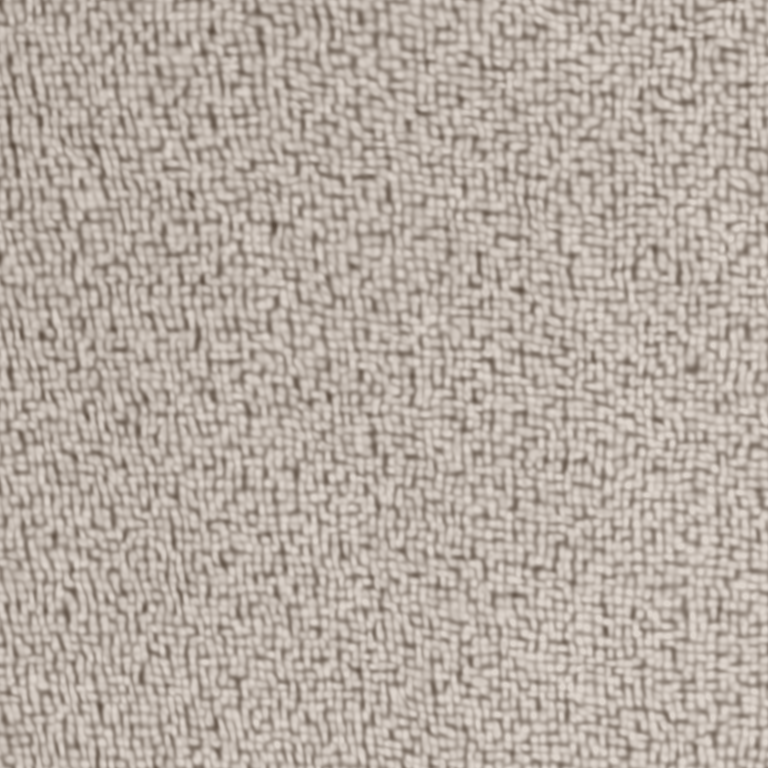
Write a WebGL 2 fragment shader that draws this texture.

```glsl
#version 300 es
precision highp float;
// Draws soft beige woven cloth with plump, uneven threads and brown gaps.

uniform vec2 u_resolution;
out vec4 fragColor;

const vec3 GAP_COLOR = vec3(0.44, 0.388, 0.343);
const vec3 THREAD_COLOR = vec3(0.83, 0.793, 0.76);
const vec2 THREAD_COUNT = vec2(75.0, 73.0);

float hash(vec2 p) {
    return fract(sin(dot(p, vec2(127.1, 311.7))) * 43758.5453);
}

vec2 hash2(vec2 p) {
    return vec2(hash(p), hash(p + 57.3));
}

float valueNoise(vec2 p) {
    vec2 cell = floor(p);
    vec2 f = fract(p);
    f = f * f * (3.0 - 2.0 * f);
    float low = mix(hash(cell), hash(cell + vec2(1.0, 0.0)), f.x);
    float high = mix(hash(cell + vec2(0.0, 1.0)), hash(cell + 1.0), f.x);
    return mix(low, high, f.y);
}

// Signed noise pair, used to bend the threads.
vec2 bend(vec2 p) {
    return vec2(valueNoise(p), valueNoise(p + 31.7)) - 0.5;
}

// Openness between the soft grains: 0 on a thread, towards 1 in a gap.
float gapDepth(vec2 p, float upright) {
    vec2 cell = floor(p);
    float open = 1.0;
    for (int j = -1; j <= 1; j++) {
        for (int i = -1; i <= 1; i++) {
            vec2 id = cell + vec2(i, j);
            vec2 center = id + 0.5 + (hash2(id) - 0.5) * 0.42;
            // Over and under threads alternate in direction.
            float over = mod(id.x + id.y, 2.0) - 0.5;
            float stretch = exp(upright + 0.24 * over + (hash(id + 13.9) - 0.5) * 0.4);
            vec2 d = (p - center) * vec2(stretch, 1.0 / stretch);
            float fullness = mix(0.82, 0.98, hash(id + 91.4));
            open *= 1.0 - fullness * exp(-4.1 * dot(d, d));
        }
    }
    return open;
}

// Thread coordinates: leaning columns at left, sagging rows at right.
vec2 weaveCoords(vec2 uv) {
    float side = smoothstep(0.0, 0.9, uv.x);
    vec2 p = uv + vec2(0.16 * (uv.y - 0.5) * (1.0 - side), 0.06 * uv.x * side);
    p += bend(uv * 7.0) * 0.008 + bend(uv * 28.0 + 8.0) * 0.006;
    return p * THREAD_COUNT;
}

// Broad light falloff plus faint diagonal creases.
float shading(vec2 uv) {
    float falloff = dot(uv - 0.5, vec2(0.10, -0.07));
    vec2 along = vec2(dot(uv, vec2(0.6, -0.8)), dot(uv, vec2(0.8, 0.6)));
    float crease = valueNoise(along * vec2(7.0, 24.0) + 19.0) - 0.5;
    float patches = valueNoise(uv * 11.0 + 43.0) - 0.5;
    return falloff + 0.06 * crease + 0.03 * patches;
}

void main() {
    vec2 uv = gl_FragCoord.xy / u_resolution.y;
    vec2 weave = weaveCoords(uv);

    // Grains stand a little taller at left than at right.
    float upright = mix(0.13, 0.02, smoothstep(0.0, 0.7, uv.x));
    float gapStrength = mix(1.2, 1.45, valueNoise(weave * 0.9 + 77.0));
    float tone = 1.03 - gapStrength * pow(gapDepth(weave, upright), 1.75);

    // Uneven yarn and fine fibre.
    tone += 0.06 * (valueNoise(weave * 1.2 + 5.0) - 0.5);
    tone += 0.22 * (valueNoise(weave * 2.1) - 0.5);
    tone += shading(uv);

    tone = clamp(tone, -0.25, 1.1);
    fragColor = vec4(mix(GAP_COLOR, THREAD_COLOR, tone), 1.0);
}
```
